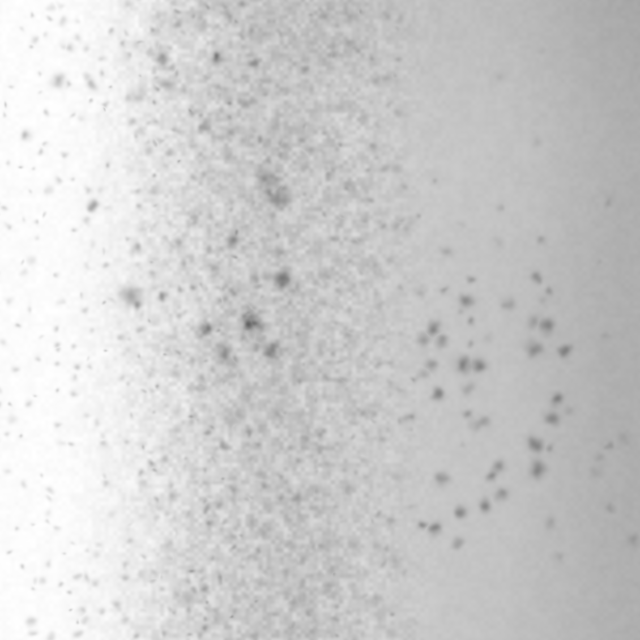
Reproduce this texture procedurally as a Shadertoy shader.

```glsl
// Pale speckled surface: a white-to-grey horizontal gradient with fine grain,
// overlaid by soft dark spots. Spots are jittered on hashed grids and each
// layer is confined to a soft-edged region of the canvas.

const float WHITE_SIDE = 0.988;
const float MID_DROP = 0.195;
const float RIGHT_DROP = 0.035;
const float EDGE_DROP = 0.075;

float hash(vec2 p, float seed) {
    vec3 q = fract(vec3(p.xyx + seed * 7.31) * vec3(0.1031, 0.1030, 0.0973));
    q += dot(q, q.yzx + 33.33);
    return fract((q.x + q.y) * q.z);
}

// Smooth value noise in -1..1
float noise(vec2 p, float seed) {
    vec2 cell = floor(p);
    vec2 f = fract(p);
    f = f * f * (3.0 - 2.0 * f);
    float low = mix(hash(cell, seed), hash(cell + vec2(1, 0), seed), f.x);
    float high = mix(hash(cell + vec2(0, 1), seed), hash(cell + vec2(1, 1), seed), f.x);
    return 2.0 * mix(low, high, f.y) - 1.0;
}

// 1 at the centre of a soft box, fading to 0 around its border
float region(vec2 p, vec2 centre, vec2 halfSize) {
    vec2 d = abs(p - centre) / halfSize;
    vec2 fade = 1.0 - smoothstep(vec2(0.65), vec2(1.15), d);
    return fade.x * fade.y;
}

// Blurred spots of varied size and strength, kept where the region is dense
float spots(vec2 p, float cells, float radius, float density,
            vec2 centre, vec2 halfSize, float seed) {
    float cover = 0.0;
    vec2 home = floor(p * cells);
    for (int j = -1; j <= 1; j++) {
        for (int i = -1; i <= 1; i++) {
            vec2 cell = home + vec2(i, j);
            vec2 jitter = vec2(hash(cell, seed + 1.0), hash(cell, seed + 2.0));
            vec2 spot = (cell + 0.1 + 0.8 * jitter) / cells;
            float chance = density * region(spot, centre, halfSize);
            float present = step(hash(cell, seed + 3.0), chance);
            float size = radius * mix(0.55, 1.2, hash(cell, seed + 4.0));
            float strength = mix(0.4, 1.0, hash(cell, seed + 5.0));
            vec2 d = (p - spot) / size;
            cover = max(cover, present * strength * exp(-dot(d, d)));
        }
    }
    return cover;
}

// Horizontal lighting with a slightly wandering boundary
float backdrop(vec2 p) {
    float x = p.x + 0.018 * noise(p * 4.0, 11.0);
    float shade = WHITE_SIDE - MID_DROP * smoothstep(0.07, 0.43, x);
    shade -= RIGHT_DROP * smoothstep(0.55, 0.85, x);
    shade -= EDGE_DROP * smoothstep(0.76, 1.02, x);
    shade -= 0.03 * smoothstep(0.75, 1.05, p.y) * smoothstep(0.15, 0.35, p.x);
    float band = (p.x - 0.46) / 0.11;
    return shade - 0.015 * exp(-band * band);
}

// Two octaves of fine grain, strongest in the middle band
float grain(vec2 p) {
    float band = smoothstep(0.08, 0.32, p.x) * (1.0 - smoothstep(0.5, 0.72, p.x));
    float fine = noise(p * 150.0, 21.0);
    float coarse = noise(p * 75.0 + 0.4, 22.0);
    float cloud = noise(p * 22.0, 23.0);
    return (fine * 0.045 + coarse * 0.038) * mix(0.2, 1.0, band) + cloud * 0.012 * band;
}

void mainImage(out vec4 fragColor, in vec2 fragCoord) {
    vec2 uv = fragCoord / iResolution.xy;
    vec2 wobble = vec2(noise(uv * 70.0, 31.0), noise(uv * 70.0, 32.0));
    vec2 p = uv + 0.0035 * wobble;

    float shade = backdrop(uv) + grain(uv);

    // Small flecks across the white side and the middle band
    shade -= 0.16 * spots(p, 48.0, 0.0055, 0.30, vec2(0.16, 0.5), vec2(0.26, 0.65), 41.0);
    shade -= 0.10 * spots(p, 52.0, 0.0070, 0.42, vec2(0.42, 0.5), vec2(0.22, 0.65), 51.0);

    // Larger blotches at the upper left
    shade -= 0.30 * spots(p, 17.0, 0.0120, 0.38, vec2(0.24, 0.73), vec2(0.24, 0.32), 61.0);

    // Dark cluster at the right, with a few faint strays
    shade -= 0.25 * spots(p, 27.0, 0.0100, 0.58, vec2(0.765, 0.38), vec2(0.125, 0.27), 71.0);
    shade -= 0.09 * spots(p, 30.0, 0.0080, 0.16, vec2(0.75, 0.45), vec2(0.25, 0.45), 81.0);

    fragColor = vec4(vec3(clamp(shade, 0.0, 1.0)), 1.0);
}
```
